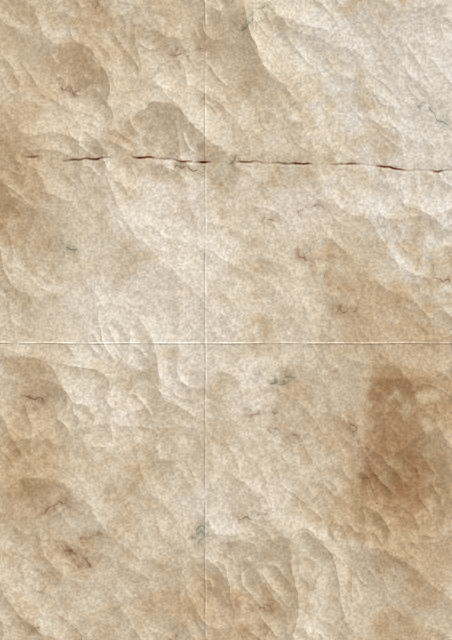
Write a Shadertoy shader that draws this texture.

```glsl
// Old folded parchment: stain tones from layered noise and soft blots,
// crumples lit as a ridged height field, two sharp folds, one worn crease
// and scattered rusty cracks. All lengths are in units of canvas height.
#define FOLD vec2(0.322, 0.465)
#define FOLD_WIDTH 0.0008
#define CRUMPLE_SCALE 5.5
#define CRUMPLE_LIGHT 0.021
#define GRAIN 0.24
#define STAIN_BASE 0.28
#define CRACK_COUNT 34
#define CRACK_DEPTH 0.6

const vec3 PALE = vec3(0.88, 0.835, 0.765);
const vec3 PAPER = vec3(0.82, 0.76, 0.665);
const vec3 TAN = vec3(0.75, 0.65, 0.52);
const vec3 BROWN = vec3(0.58, 0.43, 0.29);
const vec3 RUST = vec3(0.36, 0.22, 0.14);
const vec3 MOSS = vec3(0.27, 0.31, 0.25);
const vec2 LIGHT_DIR = vec2(0.55, 0.83);

float hash(vec2 p) {
    vec3 q = fract(p.xyx * 0.1031);
    q += dot(q, q.yzx + 33.33);
    return fract((q.x + q.y) * q.z);
}
float noise(vec2 p) {
    vec2 i = floor(p), f = fract(p);
    f = f * f * (3.0 - 2.0 * f);
    return mix(mix(hash(i), hash(i + vec2(1, 0)), f.x),
               mix(hash(i + vec2(0, 1)), hash(i + vec2(1, 1)), f.x), f.y);
}
float fbm(vec2 p) {
    float sum = 0.0, amp = 0.5;
    for (int i = 0; i < 5; i++) {
        sum += amp * noise(p);
        p = mat2(1.6, 1.2, -1.2, 1.6) * p + 11.7;
        amp *= 0.5;
    }
    return sum;
}
// Ridged layers, stretched along the falling diagonal
float crumple(vec2 p) {
    p = mat2(0.62, 0.85, -0.50, 0.70) * p * CRUMPLE_SCALE + 31.0;
    float height = 0.0, amp = 0.5;
    for (int i = 0; i < 4; i++) {
        float ridge = 1.0 - abs(2.0 * noise(p) - 1.0);
        height += amp * ridge * ridge;
        p = mat2(1.75, 0.95, -0.95, 1.75) * p + 5.3;
        amp *= 0.48;
    }
    return height;
}
float blot(vec2 p, vec2 centre, vec2 radius, float rough) {
    return smoothstep(1.25, 0.45, length((p - centre) / radius) + rough);
}
float segmentDistance(vec2 p, vec2 halfSpan) {
    float along = clamp(dot(p, halfSpan) / dot(halfSpan, halfSpan), -1.0, 1.0);
    return length(p - halfSpan * along);
}

void mainImage(out vec4 fragColor, in vec2 fragCoord) {
    vec2 p = fragCoord / iResolution.y;
    float px = 1.0 / iResolution.y;
    float cloud = fbm(p * 4.0 + 3.0) - 0.5, mottle = fbm(p * 15.0 + 40.0) - 0.5;
    float fine = fbm(p * 60.0 + 9.0) - 0.5;
    float rough = mottle * 1.7 + cloud * 1.2 + fine * 0.8;
    // Stain tone, from pale to brown
    float tone = STAIN_BASE + cloud * 0.85 + mottle * 0.7 + fine * 0.4;
    tone += 0.50 * blot(p, vec2(0.63, 0.25), vec2(0.13, 0.17), rough);
    tone += 0.22 * blot(p, vec2(0.66, 0.52), vec2(0.17, 0.17), rough);
    tone += 0.28 * blot(p, vec2(0.02, 0.64), vec2(0.10, 0.24), rough);
    tone += 0.30 * blot(p, vec2(0.04, 0.28), vec2(0.08, 0.15), rough);
    tone += 0.20 * blot(p, vec2(0.16, 0.95), vec2(0.27, 0.14), rough);
    tone += 0.18 * smoothstep(0.18, 0.0, p.y + rough * 0.06);
    float bleach = blot(p, vec2(0.70, 0.92), vec2(0.20, 0.24), rough);
    tone -= 0.16 * bleach + 0.10 * blot(p, vec2(0.36, 0.60), vec2(0.22, 0.20), rough);
    vec3 color = mix(PALE, PAPER, clamp(tone * 3.0, 0.0, 1.0));
    color = mix(color, TAN, clamp(tone * 3.0 - 1.0, 0.0, 1.0));
    color = mix(color, BROWN, clamp(tone * 3.0 - 2.0, 0.0, 1.0));
    color = mix(color, vec3(0.82, 0.80, 0.77), 0.4 * bleach);
    // Crumple relief, stronger in some patches; shaded sides turn warm
    vec2 bent = p + 0.07 * (vec2(fbm(p * 7.0 + 17.0), fbm(p * 7.0 + 71.0)) - 0.5);
    float slope = (crumple(bent + LIGHT_DIR * 0.0025) - crumple(bent)) / 0.0025;
    float patchy = mix(0.3, 1.0, smoothstep(0.3, 0.65, noise(p * 5.0 + 60.0)));
    float shade = -slope * CRUMPLE_LIGHT * patchy;
    shade = 0.19 * shade / (0.19 + abs(shade));
    color *= 1.0 + shade * vec3(0.9, 1.05, 1.25);
    // Two straight folds: thin bright lip, faint groove and soft shadow
    vec2 off = p - FOLD + 0.0012 * (vec2(noise(p.yy * 14.0), noise(p.xx * 14.0)) - 0.5);
    float line = FOLD_WIDTH + 0.5 * px;
    vec2 worn = vec2(0.6, 1.0) * smoothstep(0.0, 0.7, vec2(noise(p.yy * 40.0), noise(p.xx * 40.0 + 8.0)));
    vec2 lip = worn * smoothstep(vec2(line), vec2(0.0), abs(off));
    vec2 groove = worn * smoothstep(vec2(line), vec2(0.0), abs(off + 1.6 * line));
    vec2 shadow = exp(-abs(off) / 0.01) * (1.0 - step(0.0, off));
    color *= 1.0 - 0.17 * max(groove.x, groove.y) - 0.035 * (shadow.x + shadow.y);
    color += 0.19 * max(lip.x, lip.y);
    // Broken worn crease across the upper part
    float crease = p.y - 0.757 + 0.030 * p.x - 0.010 * (noise(p.xx * 9.0) - 0.5)
                 - 0.004 * (noise(p.xx * 60.0) - 0.5);
    float wear = smoothstep(0.3, 0.75, noise(p.xx * 26.0 + 4.0)) * smoothstep(0.02, 0.07, p.x);
    float inkLine = 0.6 * smoothstep(0.0012 + px, 0.0, abs(crease)) + 0.16 * exp(-abs(crease) / 0.006);
    color = mix(color, RUST, wear * inkLine * (1.0 + 3.0 * fine));
    color += 0.07 * wear * smoothstep(0.003, 0.0, abs(crease + 0.004));
    // Scattered short cracks in ragged rusty patches
    vec2 jitter = 0.018 * (vec2(noise(p * 45.0), noise(p * 45.0 + 90.0)) - 0.5)
                + 0.012 * (vec2(noise(p * 130.0), noise(p * 130.0 + 50.0)) - 0.5);
    for (int i = 0; i < CRACK_COUNT; i++) {
        vec2 seed = vec2(float(i) * 3.7 + 1.0, 5.0);
        vec2 centre = vec2(hash(seed) * iResolution.x * px, pow(hash(seed + 13.0), 1.25));
        float angle = (hash(seed + 29.0) - 0.55) * 2.2;
        float reach = mix(0.004, 0.032, hash(seed + 47.0));
        float d = segmentDistance(p + jitter - centre, reach * vec2(cos(angle), sin(angle)));
        float core = smoothstep(0.0016 + px, 0.0, d) * smoothstep(-0.2, 0.1, fine);
        float halo = exp(-d / 0.007) * clamp(0.38 + 2.0 * fine, 0.0, 0.7);
        vec3 ink = mix(RUST, MOSS, step(0.82, hash(seed + 61.0)));
        color = mix(color, ink, CRACK_DEPTH * mix(0.35, 1.0, hash(seed + 83.0)) * max(core, halo));
    }
    // Fibre grain
    float grain = 0.65 * noise(p * 400.0) + 0.35 * noise(p * 200.0 + 20.0) - 0.5;
    fragColor = vec4(clamp(color * (1.0 + GRAIN * grain), 0.0, 1.0), 1.0);
}
```
